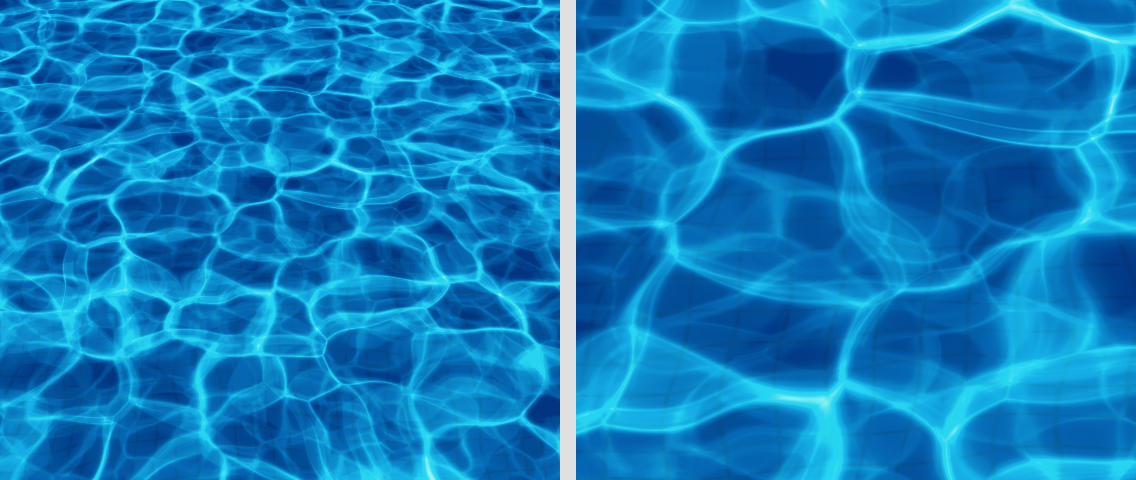
Left, the full canvas; right, a detail of the centre.
A WebGL 2 fragment shader for this texture:

```glsl
#version 300 es
precision highp float;

uniform vec2 u_resolution;
out vec4 fragColor;

vec2 hash2(vec2 p) {
    vec3 q = fract(p.xyx * vec3(0.1031, 0.1030, 0.0973));
    q += dot(q, q.yzx + 33.33);
    return fract((q.xx + q.yz) * q.zy);
}

// Layered sines that bend the plane; phase gives related variants
vec2 ripple(vec2 p, float phase, float strength) {
    const mat2 turn = mat2(0.80, 0.60, -0.60, 0.80);
    vec2 offset = vec2(0.0);
    float amplitude = strength;
    float frequency = 1.3;
    vec2 q = p;
    for (int i = 0; i < 4; i++) {
        q = turn * q + 1.7;
        offset += amplitude * sin(q.yx * frequency + offset * 2.0 + phase * vec2(1.0, 1.6));
        amplitude *= 0.58;
        frequency *= 1.75;
    }
    return p + offset;
}

// Cellular noise: x = closeness to a cell border, yz = cell identity
vec3 cellular(vec2 p) {
    vec2 base = floor(p);
    vec2 nearest = base;
    float first = 8.0;
    float second = 8.0;
    for (int y = -1; y <= 1; y++) {
        for (int x = -1; x <= 1; x++) {
            vec2 cell = base + vec2(x, y);
            float d = length(cell + 0.12 + 0.76 * hash2(cell) - p);
            if (d < first) {
                second = first;
                first = d;
                nearest = cell;
            } else {
                second = min(second, d);
            }
        }
    }
    return vec3(second - first, nearest);
}

float softPatches(vec2 p) {
    float waves = sin(p.x * 2.1 + 1.6 * sin(p.y * 1.3)) + sin(p.y * 2.7 + 1.4 * sin(p.x * 1.7));
    return smoothstep(-1.5, 1.7, waves);
}

// Light net: bent copies of one cell pattern, filled where they fold over
float causticNet(vec2 p, float spread, float width, float pixel) {
    float light = 0.0;
    vec3 previous = vec3(0.0);
    for (int i = 0; i < 3; i++) {
        float phase = float(i) * spread;
        vec3 net = cellular(ripple(p, phase, 0.24));
        float power = mix(0.22, 0.85, softPatches(p * 0.75 + 2.3 * float(i)));
        float thickness = width * mix(0.6, 1.5, softPatches(p.yx * 0.9 + phase)) + pixel;
        float line = exp(-pow(net.x / thickness, 1.4));
        float glow = exp(-net.x * 7.0);
        light += power * (line * width / (width + pixel * 0.5) + 0.16 * glow);
        if (i > 0) {
            float folded = step(0.5, distance(net.yz, previous.yz));
            float inside = smoothstep(0.0, 0.08 + pixel, min(net.x, previous.x));
            light += folded * inside * mix(0.12, 0.42, power);
        }
        previous = net;
    }
    return light;
}

float gridLines(vec2 p, float width) {
    vec2 d = abs(fract(p) - 0.5);
    vec2 lines = 1.0 - smoothstep(vec2(0.0), vec2(width), d);
    return max(lines.x, lines.y);
}

vec3 waterColor(float light) {
    vec3 color = mix(vec3(0.005, 0.20, 0.51), vec3(0.01, 0.30, 0.59), smoothstep(0.0, 0.17, light));
    color = mix(color, vec3(0.02, 0.40, 0.70), smoothstep(0.15, 0.34, light));
    color = mix(color, vec3(0.04, 0.53, 0.79), smoothstep(0.32, 0.56, light));
    color = mix(color, vec3(0.08, 0.68, 0.90), smoothstep(0.52, 0.80, light));
    color = mix(color, vec3(0.15, 0.83, 0.95), smoothstep(0.78, 1.10, light));
    return mix(color, vec3(0.58, 0.95, 0.97), smoothstep(1.20, 1.85, light));
}

void main() {
    vec2 uv = gl_FragCoord.xy / u_resolution.y;
    float middle = 0.5 * u_resolution.x / u_resolution.y;

    // Receding water plane
    float depth = 1.0 / (1.9 - uv.y);
    vec2 plane = vec2((uv.x - middle) * depth * 10.0, depth * 21.0) + 40.0;
    float pixel = 21.0 * depth * depth / u_resolution.y;

    // Broad shading with crisp refracted contours
    vec2 bent = ripple(plane, 2.4, 0.42);
    float shade = softPatches(bent * 1.15);
    float facets = smoothstep(0.52, 0.72, softPatches(bent.yx * 1.7 + 4.0));
    float light = 0.01 + 0.17 * shade + 0.10 * facets;

    // Large net and a fainter fine one
    light += 0.88 * causticNet(plane, 0.55, 0.040, pixel);
    light += 0.24 * causticNet(plane * 1.8 + 7.0, 0.8, 0.065, pixel * 1.8);

    // Pool floor tiles
    float tiles = gridLines(ripple(plane, 1.2, 0.12) * 4.5, 0.06 + pixel * 4.5);
    float tileFade = 1.0 - smoothstep(0.35, 0.9, uv.y);
    light -= 0.05 * tiles * tileFade;

    vec3 color = waterColor(light);
    color += vec3(0.01, 0.012, -0.03) * tiles * tileFade;
    fragColor = vec4(color, 1.0);
}
```
